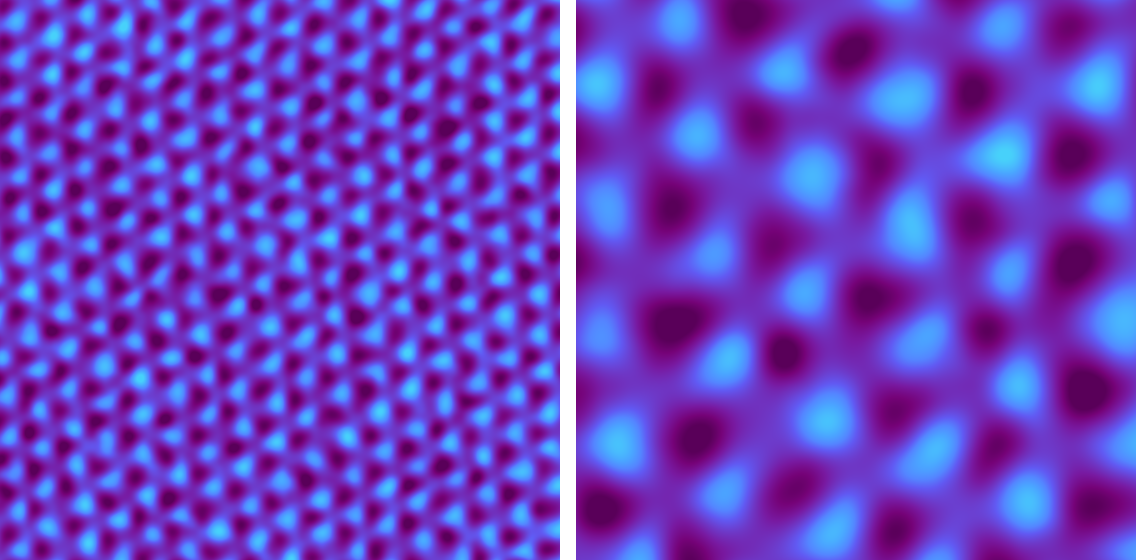
Left, the full canvas; right, a detail of the centre.
This pattern is drawn by a three.js fragment shader. Its source:

```glsl
// Slightly bent hexagonal lattice of soft blue spots and dark magenta holes.
// Three plane waves share a phase offset, which splits each cell into bright,
// middle and dark sites; smooth noise shifts and shades it before colouring.
varying vec2 vUv;

const float TAU = 6.2831853;

// Lattice, in canvas widths
const vec2  ORIGIN       = vec2(0.515, 0.531);
const float COLUMN_PITCH = 0.06055;
const float ROW_PITCH    = 0.0699;
const float COLUMN_DROP  = 0.02786;  // fall of each column against the last
const float BEND_HEIGHT  = 0.707;    // columns lean below this height
const float BEND_SLOPE   = 0.09;
const float BEND_SOFT    = 0.006;

// Waves
const float SITE_PHASE   = -0.49;
const vec3  WAVE_WEIGHTS = vec3(1.06, 0.86, 1.08);
const float WAVE_PEAK    = 2.65;

// Irregularity
const float JITTER       = 0.0075;
const float JITTER_FREQ  = 15.0;
const float CLOUD_AMOUNT = 0.12;
const float CLOUD_FREQ   = 4.0;
const float SPOT_AMOUNT  = 0.22;
const float SPOT_FREQ    = 19.0;
const float GRAIN_AMOUNT = 0.17;
const float GRAIN_FREQ   = 44.0;

// Colours from lowest to highest
const vec3 PLUM    = vec3(0.35, 0.00, 0.35);
const vec3 MAGENTA = vec3(0.46, 0.01, 0.47);
const vec3 PURPLE  = vec3(0.47, 0.10, 0.63);
const vec3 VIOLET  = vec3(0.43, 0.22, 0.78);
const vec3 INDIGO  = vec3(0.38, 0.35, 0.95);
const vec3 BLUE    = vec3(0.33, 0.52, 1.00);
const vec3 SKY     = vec3(0.29, 0.65, 1.00);
const vec3 CYAN    = vec3(0.28, 0.82, 0.98);

float hash(vec2 p) {
  return fract(sin(dot(p, vec2(127.1, 311.7))) * 43758.5453);
}

// Smooth value noise from -1 to 1
float noise(vec2 p) {
  vec2 cell = floor(p);
  vec2 f = fract(p);
  f = f * f * f * (f * (f * 6.0 - 15.0) + 10.0);
  float low  = mix(hash(cell), hash(cell + vec2(1.0, 0.0)), f.x);
  float high = mix(hash(cell + vec2(0.0, 1.0)), hash(cell + vec2(1.0)), f.x);
  return 2.0 * mix(low, high, f.y) - 1.0;
}

// Sideways shift of the columns: straight at the top, leaning further down
float columnBend(float y) {
  float depth = BEND_HEIGHT - y;
  return 0.5 * BEND_SLOPE * (depth + sqrt(depth * depth + BEND_SOFT));
}

// Lattice coordinates, whole numbers at the bright spots
vec2 toLattice(vec2 p) {
  float column = (p.x - ORIGIN.x - columnBend(p.y)) / COLUMN_PITCH;
  float row = (p.y - ORIGIN.y + COLUMN_DROP * column) / ROW_PITCH;
  return vec2(column, row);
}

// Height from about -1 in the holes to 1 on the spots
float latticeHeight(vec2 q) {
  vec3 phase = TAU * vec3(q.x, -q.y, q.y - q.x) + SITE_PHASE;
  return dot(WAVE_WEIGHTS, cos(phase)) / WAVE_PEAK;
}

float ramp(float a, float b, float x) {
  return clamp((x - a) / (b - a), 0.0, 1.0);
}

vec3 palette(float t) {
  vec3 c = mix(PLUM, MAGENTA, ramp(0.00, 0.15, t));
  c = mix(c, PURPLE, ramp(0.15, 0.33, t));
  c = mix(c, VIOLET, ramp(0.33, 0.50, t));
  c = mix(c, INDIGO, ramp(0.50, 0.67, t));
  c = mix(c, BLUE, ramp(0.67, 0.80, t));
  c = mix(c, SKY, ramp(0.80, 0.94, t));
  return mix(c, CYAN, ramp(0.94, 1.12, t));
}

void main() {
  // Uneven spacing
  vec2 wander = vec2(noise(vUv * JITTER_FREQ + 3.7),
                     noise(vUv * JITTER_FREQ + 41.3));
  float height = latticeHeight(toLattice(vUv + JITTER * wander));

  // Uneven brightness: broad clouds, single spots, fine grain
  height += CLOUD_AMOUNT * noise(vUv * CLOUD_FREQ + 11.0);
  height += SPOT_AMOUNT * noise(vUv * SPOT_FREQ + 23.0);
  height += GRAIN_AMOUNT * noise(vUv * GRAIN_FREQ + 57.0);

  gl_FragColor = vec4(palette(0.5 + 0.5 * height), 1.0);
}
```
